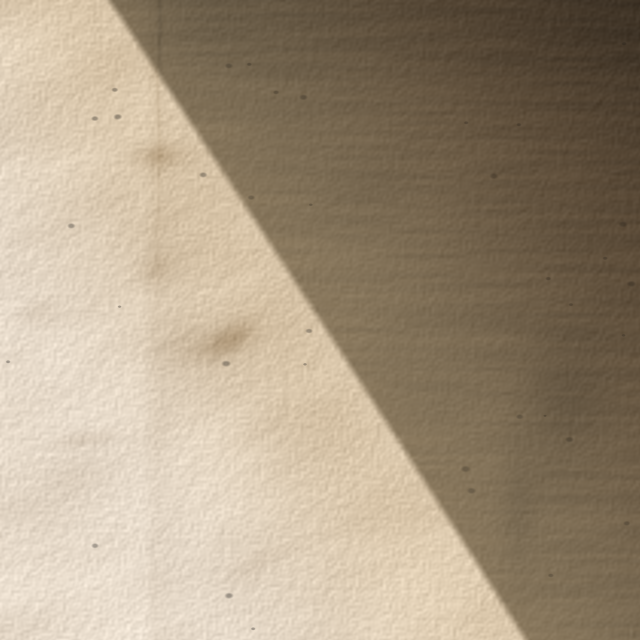
Reproduce this texture procedurally as a WebGL 1 fragment shader.

```glsl
precision highp float;
// Sunlit cream cloth, softly wrinkled and grainy, crossed by a diagonal brown shadow.
uniform vec2 u_resolution;

float hash(vec2 p) {
  vec3 q = fract(vec3(p.xyx) * 0.1031);
  q += dot(q, q.yzx + 33.33);
  return fract((q.x + q.y) * q.z);
}

float noise(vec2 p) {
  vec2 cell = floor(p);
  vec2 f = fract(p);
  f = f * f * (3.0 - 2.0 * f);
  float low = mix(hash(cell), hash(cell + vec2(1.0, 0.0)), f.x);
  float high = mix(hash(cell + vec2(0.0, 1.0)), hash(cell + vec2(1.0)), f.x);
  return mix(low, high, f.y);
}

float fbm(vec2 p) {
  float sum = 0.0;
  float weight = 0.5;
  for (int i = 0; i < 4; i++) {
    sum += weight * noise(p);
    p = mat2(1.6, 1.2, -1.2, 1.6) * p + 7.3;
    weight *= 0.5;
  }
  return sum;
}

vec2 rotate(vec2 p, float angle) {
  float c = cos(angle);
  float s = sin(angle);
  return vec2(c * p.x + s * p.y, c * p.y - s * p.x);
}

// Soft elliptical spot, 1 at its centre
float blot(vec2 p, vec2 centre, vec2 size, float angle) {
  vec2 q = rotate(p - centre, angle) / size;
  return exp(-dot(q, q));
}

// Signed distance to the shadow edge, positive inside the shadow
float shadowDistance(vec2 p) {
  float edgeX = 0.82 - 0.651 * p.y + 0.016 * p.y * (1.0 - p.y);
  return (p.x - edgeX) * 0.838;
}

// Slanted relief of the fine surface texture
float grain(vec2 p, float scale) {
  vec2 q = p * scale;
  return noise(q) - noise(q + vec2(0.7, -0.7));
}

// Sparse dark flecks, one candidate per grid cell
float flecks(vec2 p, float scale, float density) {
  vec2 q = p * scale;
  vec2 cell = floor(q);
  vec2 centre = 0.3 + 0.4 * vec2(hash(cell + 11.0), hash(cell + 47.0));
  float radius = mix(0.04, 0.11, hash(cell + 83.0));
  float present = step(1.0 - density, hash(cell + 5.0));
  vec2 offset = (fract(q) - centre) * vec2(0.7, 1.0);
  return present * (1.0 - smoothstep(radius * 0.4, radius * 1.4, length(offset)));
}

vec3 litCloth(vec2 p, float d) {
  float nearEdge = smoothstep(-0.42, -0.03, d);
  vec3 color = mix(vec3(0.9, 0.85, 0.785), vec3(0.855, 0.78, 0.67), nearEdge);

  // Broad diagonal wrinkles
  float folds = fbm(rotate(p, 0.45) * vec2(5.0, 11.0) + 3.0);
  float shade = (folds - 0.47) * 0.13;

  // Vertical crease: paler to the left at the bottom, thin line above
  float crease = p.x - 0.25 + 0.006 * noise(vec2(p.y * 9.0, 2.0));
  shade -= 0.035 * smoothstep(-0.025, 0.0, crease) * exp(-max(crease, 0.0) * 14.0);
  shade -= 0.035 * exp(-pow(crease / 0.003, 2.0)) * smoothstep(0.45, 0.95, p.y);

  // Stains and dents
  shade -= 0.15 * blot(p, vec2(0.36, 0.47), vec2(0.045, 0.02), 0.5);
  shade -= 0.07 * blot(p, vec2(0.29, 0.46), vec2(0.07, 0.045), 0.2);
  shade -= 0.10 * blot(p, vec2(0.245, 0.757), vec2(0.035, 0.018), 0.1);
  shade -= 0.07 * blot(p, vec2(0.06, 0.51), vec2(0.04, 0.022), 0.2);
  shade -= 0.05 * blot(p, vec2(0.24, 0.58), vec2(0.035, 0.03), 0.0);
  shade -= 0.06 * blot(p, vec2(0.14, 0.315), vec2(0.045, 0.012), 0.15);
  shade -= 0.04 * blot(p, vec2(0.4, 0.12), vec2(0.06, 0.02), 0.5);
  return color + shade * vec3(0.9, 1.0, 1.1);
}

vec3 shadedCloth(vec2 p, float d) {
  float level = 0.535 - 0.30 * d - 0.085 * smoothstep(0.7, 1.05, p.y);
  level -= 0.045 * blot(p, vec2(1.0, 0.65), vec2(0.2, 0.35), 0.0);
  level -= 0.035 * blot(p, vec2(0.88, 0.36), vec2(0.06, 0.13), -0.2);
  level -= 0.03 * blot(p, vec2(0.81, 0.2), vec2(0.025, 0.1), 0.0);
  level += 0.04 * blot(p, vec2(0.2, 0.97), vec2(0.05, 0.08), 0.0);
  level -= 0.04 * blot(p, vec2(0.25, 0.96), vec2(0.004, 0.09), 0.0);

  // Horizontal threads and faint broad mottling
  level += 0.035 * (noise(p * vec2(9.0, 130.0)) - 0.5);
  level += 0.035 * (fbm(p * vec2(5.0, 7.0)) - 0.47);
  vec3 tint = mix(vec3(1.0, 0.875, 0.68), vec3(1.0, 0.82, 0.61), smoothstep(0.05, 0.6, d));
  return level * tint;
}

void main() {
  vec2 p = gl_FragCoord.xy / u_resolution;
  float d = shadowDistance(p);
  float shadow = smoothstep(-0.007, 0.009, d);
  vec3 color = mix(litCloth(p, d), shadedCloth(p, d), shadow);

  // Woven grain, gentler in the shadow
  float relief = grain(p, 210.0) + 0.6 * grain(p + 4.0, 110.0);
  color += relief * mix(0.055, 0.028, shadow);
  color *= 1.0 - flecks(p, 24.0, 0.07) * mix(0.3, 0.2, shadow);
  gl_FragColor = vec4(clamp(color, 0.0, 1.0), 1.0);
}
```
